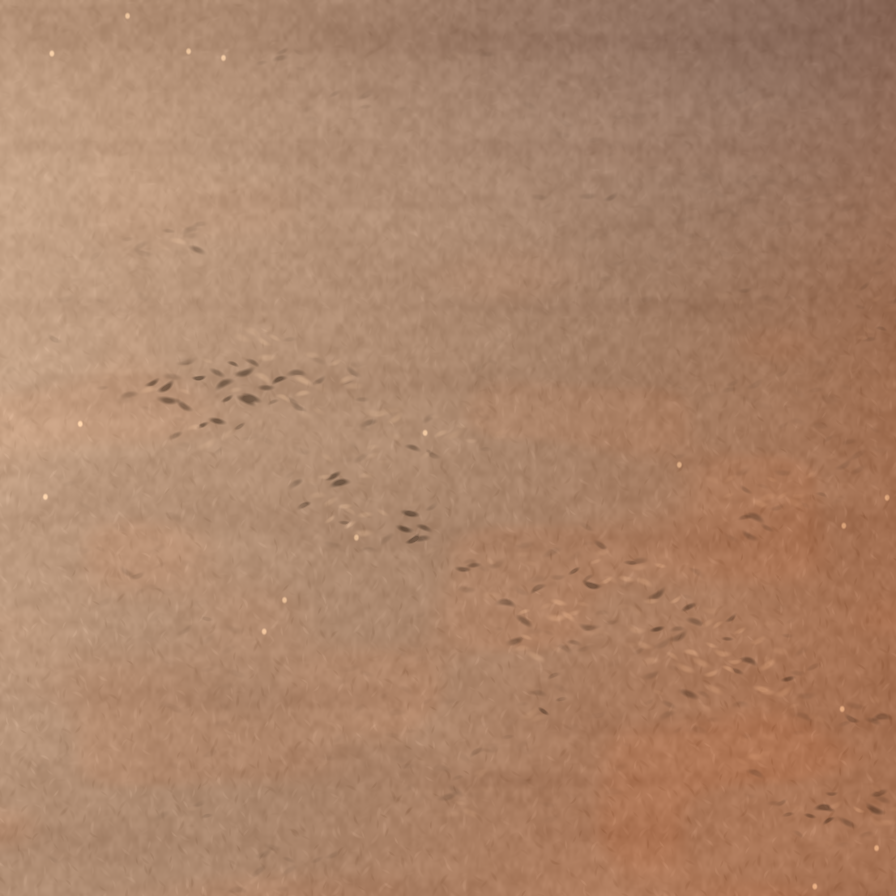
Write a three.js fragment shader that draws this texture.

```glsl
// Dry sandy ground seen at a slant, lit from the left and dusky at the right.
// Broad colour gradients carry stretched mottling, fine curved fibres from
// jittered cells, and clumps of dark debris along a falling diagonal band.

#define FIBRE_CELLS 84.0
#define FIBRE_CONTRAST 0.050
#define GRAIN_CONTRAST 0.040
#define MOTTLE_CONTRAST 0.26
#define DEBRIS_CELLS 54.0
#define DEBRIS_STRENGTH 0.36
#define GLINT_CELLS 26.0
#define SAND_LIGHT vec3(0.775, 0.640, 0.530)
#define SAND_DARK vec3(0.565, 0.422, 0.328)
#define DUSK_TINT vec3(-0.015, 0.005, 0.035)
#define CLAY_TINT vec3(0.060, -0.005, -0.030)

varying vec2 vUv;

float hash(vec2 p) {
  return fract(sin(dot(p, vec2(127.1, 311.7))) * 43758.5453);
}

float noise(vec2 p) {
  vec2 i = floor(p);
  vec2 f = fract(p);
  f = f * f * (3.0 - 2.0 * f);
  float low = mix(hash(i), hash(i + vec2(1.0, 0.0)), f.x);
  float high = mix(hash(i + vec2(0.0, 1.0)), hash(i + vec2(1.0, 1.0)), f.x);
  return mix(low, high, f.y);
}

float fbm(vec2 p) {
  float sum = 0.0;
  float gain = 0.5;
  for (int i = 0; i < 4; i++) {
    sum += gain * noise(p);
    p = mat2(1.6, 0.5, -0.5, 1.6) * p + 17.3;
    gain *= 0.5;
  }
  return sum;
}

// Signed sum of soft, bent strokes, one per jittered cell.
float strokes(vec2 p, float cells, vec2 halfSize, float lean, float sway, float seed) {
  vec2 q = p * cells;
  vec2 base = floor(q);
  float sum = 0.0;
  for (int y = -1; y <= 1; y++) {
    for (int x = -1; x <= 1; x++) {
      vec2 id = base + vec2(float(x), float(y));
      vec2 key = id + seed;
      vec2 d = q - id - vec2(hash(key), hash(key + 41.7));
      float angle = lean + sway * (hash(key + 73.1) - 0.5);
      float c = cos(angle);
      float s = sin(angle);
      d = vec2(c * d.x + s * d.y, c * d.y - s * d.x);
      d.y += (hash(key + 19.4) - 0.5) * 0.9 * d.x * d.x;
      float scale = 0.55 + 0.45 * hash(key + 58.6);
      float body = 1.0 - smoothstep(0.2, 1.0, length(d / (halfSize * scale)));
      sum += body * (2.0 * hash(key + 91.2) - 1.0);
    }
  }
  return sum;
}

// Light falls off to the right, toward the lower left and at the far edge.
float sunlight(vec2 p) {
  float left = 0.65 + 0.36 * smoothstep(0.05, 0.6, p.y);
  float right = 0.15 - 0.10 * smoothstep(0.1, 0.5, p.y);
  return mix(left, right, p.x) - 0.24 * smoothstep(0.84, 1.0, p.y);
}

// Debris gathers on a diagonal, with a second patch at the right.
float debrisMask(vec2 p) {
  float offBand = (p.y - 0.73 + 0.62 * p.x) / 0.12;
  float band = exp(-offBand * offBand) * smoothstep(0.05, 0.3, p.x);
  vec2 offPatch = (p - vec2(0.94, 0.47)) / vec2(0.14, 0.09);
  float gather = max(band, 0.8 * exp(-dot(offPatch, offPatch)));
  float clump = noise(p * vec2(13.0, 19.0) + 5.2);
  return smoothstep(0.58, 0.95, clump * 0.75 + gather * 0.42);
}

void main() {
  vec2 p = vUv;
  float near = 1.0 - smoothstep(0.35, 1.0, p.y);

  // Broad light and mottling, stretched sideways by the slant
  float mottle = fbm(p * vec2(4.0, 9.0) + 3.1) - 0.47;
  float streak = smoothstep(0.60, 0.85, noise(p * vec2(3.5, 34.0) + 8.6));
  float light = sunlight(p) + MOTTLE_CONTRAST * mottle - 0.09 * streak;
  vec3 color = mix(SAND_DARK, SAND_LIGHT, light);

  // Grey dusk far right, warm clay near right and in faint patches
  color += DUSK_TINT * smoothstep(0.55, 1.0, p.y) * smoothstep(0.1, 0.9, p.x);
  float clay = smoothstep(0.85, 1.5, p.x + 0.7 * (1.0 - p.y));
  clay += 0.35 * smoothstep(0.55, 0.8, noise(p * vec2(7.0, 13.0) + 31.0)) * near;
  color += CLAY_TINT * clay;

  // Fine fibres: mostly upright nearby, flatter and fainter far away
  float upright = strokes(p, FIBRE_CELLS, vec2(0.85, 0.25), 1.75, 1.9, 11.0);
  float loose = strokes(p, FIBRE_CELLS * 0.8, vec2(0.75, 0.24), 0.3, 2.6, 203.0);
  float fibre = mix(loose, upright, 0.35 + 0.4 * near);
  float grain = noise(p * vec2(210.0, 140.0)) + noise(p * 95.0 + 7.0) - 1.0;
  color += FIBRE_CONTRAST * (0.6 + 0.4 * near) * fibre + GRAIN_CONTRAST * grain;

  // Dark debris with paler chips beside it
  float debris = strokes(p, DEBRIS_CELLS, vec2(0.80, 0.30), 0.05, 1.3, 407.0);
  float mask = debrisMask(p) + 0.10 * smoothstep(0.55, 0.8, noise(p * 9.0));
  float shade = clamp(-debris * 1.3, 0.0, 1.0) * mask;
  color *= 1.0 - DEBRIS_STRENGTH * vec3(1.0, 1.05, 1.12) * shade;
  color += vec3(0.11, 0.10, 0.08) * clamp(debris, 0.0, 1.0) * mask;

  // Rare bright glints
  vec2 cell = floor(p * GLINT_CELLS);
  vec2 d = fract(p * GLINT_CELLS) - 0.25 - 0.5 * vec2(hash(cell), hash(cell + 9.0));
  float glint = 1.0 - smoothstep(0.03, 0.10, length(d * vec2(1.0, 0.8)));
  color += vec3(0.24, 0.22, 0.17) * glint * step(0.982, hash(cell + 27.0));

  gl_FragColor = vec4(clamp(color, 0.0, 1.0), 1.0);
}
```
